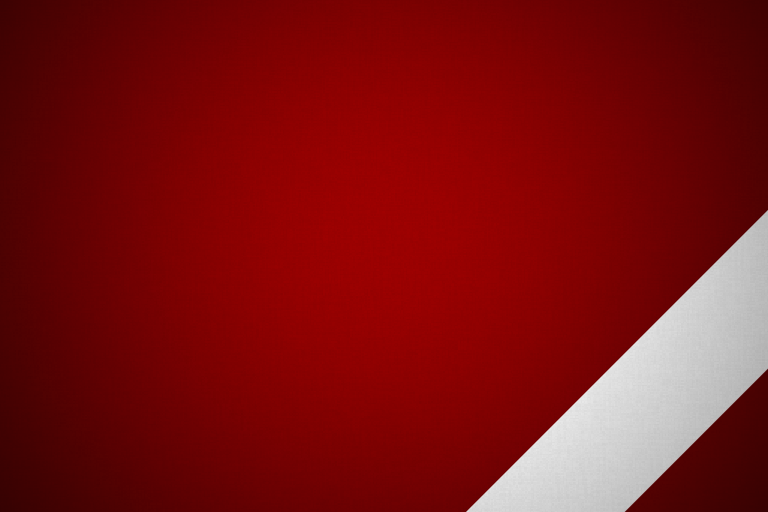
Give the GLSL for this background, as a WebGL 2 fragment shader.

```glsl
#version 300 es
precision highp float;

uniform vec2 u_resolution;
out vec4 fragColor;

#define GLOW_CENTER vec2(0.505, 0.55)
#define GLOW_RED vec3(0.61, 0.004, 0.004)
#define SHADOW_RED vec3(0.0, 0.008, 0.012)
#define BAND_WHITE vec3(1.05)
#define RED_FALLOFF 1.22
#define BAND_FALLOFF 0.66
#define BAND_LEFT 0.910
#define BAND_RIGHT 1.220
#define GRAIN_CELLS 342.0
#define GRAIN_AMOUNT 0.022
#define WEAVE_AMOUNT 0.012

float hash(vec2 p) {
    return fract(sin(dot(p, vec2(127.1, 311.7))) * 43758.5453);
}

// Signed distance to the diagonal band, negative inside
float bandDistance(vec2 p) {
    float middle = 0.5 * (BAND_LEFT + BAND_RIGHT);
    float halfWidth = 0.5 * (BAND_RIGHT - BAND_LEFT);
    return (abs(p.x - p.y - middle) - halfWidth) * inversesqrt(2.0);
}

// Fine cloth texture: speckle plus short crossing threads, centred on zero
float clothGrain(vec2 p) {
    vec2 cell = floor(p * GRAIN_CELLS);
    float speckle = hash(cell) - 0.5;
    float warp = hash(vec2(cell.x, floor(cell.y / 9.0)) + 17.0) - 0.5;
    float weft = hash(vec2(floor(cell.x / 9.0), cell.y) + 53.0) - 0.5;
    return GRAIN_AMOUNT * speckle + WEAVE_AMOUNT * (warp + weft);
}

void main() {
    // Height is one unit
    vec2 p = gl_FragCoord.xy / u_resolution.y;
    float aspect = u_resolution.x / u_resolution.y;
    float pixel = 1.0 / u_resolution.y;

    // Radial falloff shared by cloth and band
    vec2 offset = p - GLOW_CENTER * vec2(aspect, 1.0);
    float r2 = dot(offset, offset);
    float redLight = exp(-RED_FALLOFF * r2);
    vec3 cloth = GLOW_RED * redLight + SHADOW_RED * (1.0 - redLight);
    vec3 band = BAND_WHITE * exp(-BAND_FALLOFF * r2);

    // Smooth band edge, then the grain over everything
    float coverage = 1.0 - smoothstep(-0.7 * pixel, 0.7 * pixel, bandDistance(p));
    vec3 color = mix(cloth, band, coverage);
    color *= 1.0 + clothGrain(p) * mix(1.6, 1.2, coverage);

    fragColor = vec4(clamp(color, 0.0, 1.0), 1.0);
}
```
